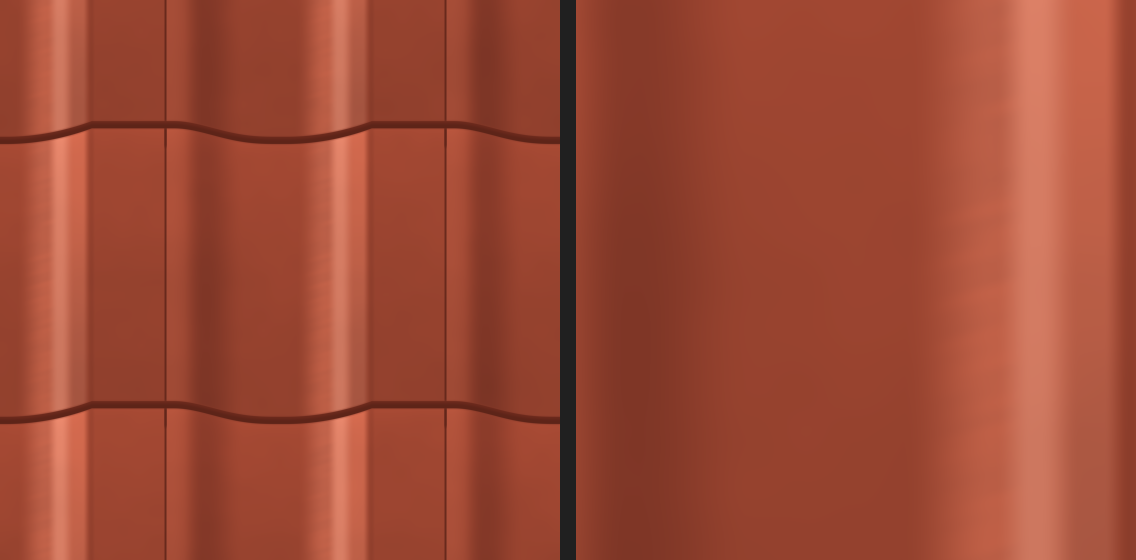
Left: the whole. Right: its middle third, enlarged.
Reproduce this texture procedurally as a WebGL 1 fragment shader.

```glsl
precision highp float;
// Clay roof tiles, two across and two down: a flat rib, a hollow and a glossy roll.
// A profile across each tile gives the shading; a curved lip and a thin joint are
// drawn from distances, with faint slanted grain on the roll and wrapped mottling.

uniform vec2 u_resolution;

#define TILES 2.0          // repeats across and down
#define JOINT_X 0.2956     // canvas position of one vertical joint
#define LIP_Y 0.2227       // depth of the flat lip below the canvas top
#define LIP_DIP 0.056      // sag of the lip, in tiles
#define LIP_HALF 0.0065    // half thickness of the lip shadow
#define JOINT_HALF 0.0018  // half thickness of the joint
#define GRAIN 0.34         // strength of the grain on the roll
#define MOTTLE 0.016       // strength of the broad colour variation
#define FADE 0.085         // brightness lost from the top of a tile to its foot

const vec3 CLAY  = vec3(0.608, 0.268, 0.188);
const vec3 SHADE = vec3(0.520, 0.222, 0.157);
const vec3 ROLL  = vec3(0.780, 0.390, 0.288);
const vec3 DULL  = vec3(0.665, 0.345, 0.265);
const vec3 GLOSS = vec3(0.855, 0.500, 0.400);
const vec3 DARK  = vec3(0.365, 0.140, 0.095);

float hash(vec2 p) {
  vec3 q = fract(vec3(p.xyx) * 0.1031);
  q += dot(q, q.yzx + 33.33);
  return fract((q.x + q.y) * q.z);
}

// Value noise repeating after the given whole number of cells
float noise(vec2 p, vec2 period) {
  vec2 i = floor(p), f = fract(p);
  f = f * f * (3.0 - 2.0 * f);
  vec2 a = mod(i, period), b = mod(i + 1.0, period);
  return mix(mix(hash(a), hash(vec2(b.x, a.y)), f.x),
             mix(hash(vec2(a.x, b.y)), hash(b), f.x), f.y);
}

// Rises from a to b, then falls from c to d
float band(float a, float b, float c, float d, float x) {
  return smoothstep(a, b, x) * (1.0 - smoothstep(c, d, x));
}

// Sag of the lip: soft on the left, meeting the rib at a corner on the right
float lipSag(float u) {
  float fall = 1.0 - pow(1.0 - smoothstep(0.03, 0.41, u), 1.6);
  float rise = clamp((u - 0.43) / 0.307, 0.0, 1.0);
  return fall * (1.0 - rise * rise);
}

// Clay colour at u across the tile and v down from its lip
vec3 tileColor(float u, float v, float y) {
  vec3 col = CLAY;

  // Lit left edge and shaded hollow
  col = mix(col, ROLL, 0.34 * (1.0 - smoothstep(0.02, 0.12, u)));
  col = mix(col, SHADE, band(0.06, 0.135, 0.15, 0.28, u));

  // Roll: the left flank is dull near the lip, the right flank near the foot
  float grain = noise(vec2(u * 8.0, y * 120.0 - u * 16.0), vec2(8.0, 120.0)) - 0.5;
  float right = smoothstep(0.61, 0.68, u);
  float dull = mix(0.55 * (1.0 - smoothstep(0.0, 0.8, v)), 0.75 * smoothstep(0.2, 1.0, v), right);
  float roll = band(0.460 + 0.015 * (1.0 - v), 0.572, 0.704, 0.730, u);
  dull += GRAIN * grain * band(0.46, 0.52, 0.59, 0.64, u);
  col = mix(col, mix(ROLL, DULL, dull), roll);
  col = mix(col, GLOSS, 0.95 * band(0.575, 0.618, 0.628, 0.674, u));

  // Fine crease where the roll meets the rib
  col = mix(col, SHADE, 0.35 * band(0.722, 0.735, 0.737, 0.750, u));

  // Light fading from the lip to the foot, with a bright rim at the lip
  float light = 1.025 - FADE * smoothstep(0.0, 1.0, v);
  return col * (light + 0.045 * exp(-9.0 * v) + 0.05 * exp(-50.0 * v));
}

void main() {
  vec2 p = gl_FragCoord.xy / u_resolution;
  float aa = 0.75 / min(u_resolution.x, u_resolution.y);

  // Tile coordinates
  float u = fract((p.x - JOINT_X) * TILES);
  float v = fract((1.0 - p.y - LIP_Y) * TILES - LIP_DIP * lipSag(u));
  vec3 col = tileColor(u, v, p.y);

  // Broad mottling
  float mottle = noise(p * 10.0, vec2(10.0)) + 0.5 * noise(p * 32.0, vec2(32.0)) - 0.75;
  col *= 1.0 + 2.0 * MOTTLE * mottle;

  // Vertical joint, heavier just below the lip
  float jointDist = abs(fract(u + 0.5) - 0.5) / TILES;
  float overlap = 1.0 - smoothstep(0.07, 0.09, v);
  float jointHalf = JOINT_HALF * (1.0 + 0.25 * overlap);
  float joint = 1.0 - smoothstep(jointHalf - aa, jointHalf + aa, jointDist);
  col = mix(col, DARK, joint * mix(0.82, 0.95, overlap));

  // Lip shadow, browner along its upper edge
  float below = (fract(v + 0.5) - 0.5) / TILES;
  float lipDist = abs(below);
  float lip = 1.0 - smoothstep(LIP_HALF - aa, LIP_HALF + aa, lipDist);
  float soft = 1.0 - smoothstep(LIP_HALF, LIP_HALF * 1.6, lipDist);
  vec3 lipColor = mix(DARK * 1.16, DARK, smoothstep(-LIP_HALF, 0.3 * LIP_HALF, below));
  col = mix(col, SHADE, 0.35 * soft);
  col = mix(col, lipColor, lip);

  gl_FragColor = vec4(col, 1.0);
}
```
